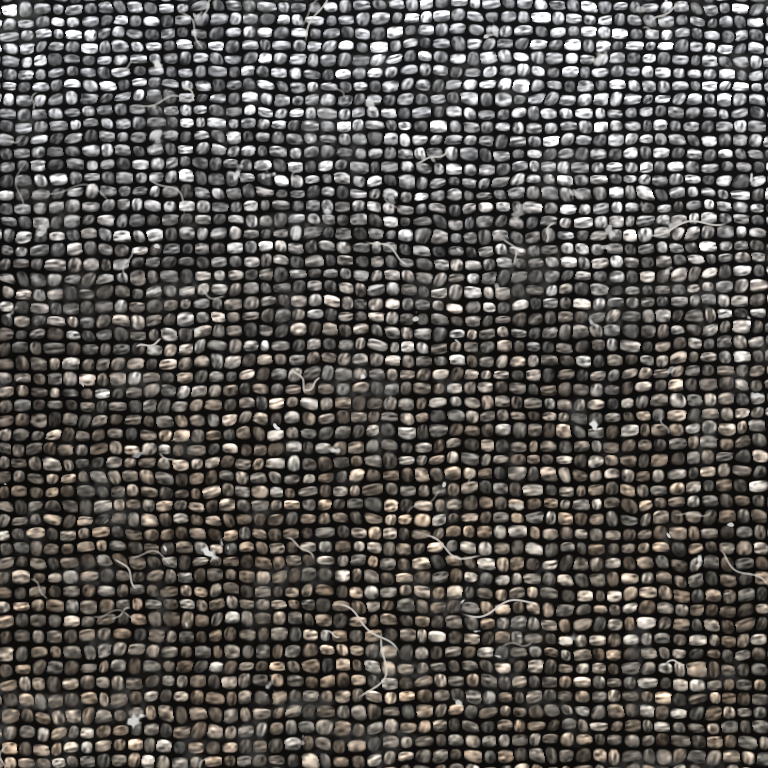
This texture is drawn by a Shadertoy shader. Its source:

```glsl
float hash(vec2 p) {
    vec3 v = fract(vec3(p.xyx) * 0.1031);
    v += dot(v, v.yzx + 33.33);
    return fract((v.x + v.y) * v.z);
}

vec2 hash2(vec2 p) {
    return vec2(hash(p), hash(p + 71.7));
}

float noise(vec2 p) {
    vec2 i = floor(p), f = fract(p);
    f = f * f * (3.0 - 2.0 * f);
    return mix(mix(hash(i), hash(i + vec2(1, 0)), f.x),
               mix(hash(i + vec2(0, 1)), hash(i + vec2(1, 1)), f.x), f.y);
}

vec2 rotate(vec2 p, float angle) {
    float c = cos(angle), s = sin(angle);
    return vec2(c * p.x + s * p.y, c * p.y - s * p.x);
}

// Plain weave: wide weft beads alternate with narrow warp beads
vec3 weave(vec2 p) {
    vec2 bent = p + 0.012 * (vec2(noise(p * 5.0), noise(p * 5.0 + 40.0)) - 0.5);
    vec2 grid = vec2(bent.x * 48.0, bent.y * (49.0 + 5.0 * bent.y));
    grid += 0.4 * (vec2(noise(grid * 0.7 + 11.0), noise(grid * 0.7 + 57.0)) - 0.5);
    vec2 id = floor(grid), q = fract(grid) - 0.5;
    bool weft = mod(id.x + id.y, 2.0) > 0.5;
    float seed = hash(id + 5.0);

    // Rounded bead, lit from above
    vec2 size = weft ? vec2(0.61, 0.45) : vec2(0.44, 0.50);
    vec2 e = abs(q / (size * (0.9 + 0.2 * hash(id + 19.0))));
    float height = clamp(1.0 - pow(e.x, 2.6) - pow(e.y, 2.6), 0.0, 1.0);
    float body = smoothstep(0.0, 0.75, height) * (0.92 + 0.85 * q.y);

    // Twisted fibres along each yarn
    vec2 along = weft ? grid : grid.yx;
    float streak = noise(vec2(along.x * 2.0 + along.y, along.y * 5.5 - along.x * 1.2) + seed * 50.0);
    float grain = noise(grid * 4.5 + 30.0);
    float tone = (weft ? 0.42 : 0.27) + 0.42 * seed * seed;
    float value = 0.055 + body * tone * (0.2 + 1.15 * streak + 0.55 * grain);

    // Brown yarns below, cooler sheen toward the top
    vec3 warm = mix(vec3(1.03, 1.0, 0.95), vec3(1.12, 0.98, 0.84), hash(id + 83.0));
    vec3 tint = mix(warm, vec3(0.99, 1.0, 1.02), smoothstep(0.25, 0.95, p.y));
    float light = 0.86 + 0.5 * smoothstep(0.45, 1.0, p.y) + 0.3 * (noise(p * 4.0 + 8.0) - 0.5);
    return value * light * tint;
}

// Small ragged tufts of lint
float tufts(vec2 p) {
    float cover = 0.0, ragged = noise(p * 190.0) - 0.5;
    for (int i = 0; i < 75; i++) {
        vec2 key = vec2(float(i), 3.0);
        vec2 d = rotate(p - hash2(key), 3.0 * hash(key + 13.0));
        float radius = mix(0.004, 0.014, pow(hash(key + 29.0), 2.0));
        float dist = length(d * vec2(1.0, 1.9)) / radius + 1.3 * ragged;
        cover = max(cover, smoothstep(1.1, 0.2, dist) * (0.5 + 0.5 * hash(key + 47.0)));
    }
    return cover;
}

// Loose curved hairs, tapered at both ends
float hairs(vec2 p, float pixel) {
    float cover = 0.0;
    for (int i = 0; i < 48; i++) {
        vec2 key = vec2(float(i), 211.0);
        vec2 d = rotate(p - hash2(key), 6.28 * hash(key + 17.0));
        float reach = mix(0.012, 0.06, pow(hash(key + 31.0), 2.5));
        float t = d.x / reach;
        float bend = (hash(key + 53.0) - 0.5) * 0.7;
        float wave = 0.12 * sin(t * 4.0 + float(i));
        float slope = 2.0 * bend * t + 0.48 * cos(t * 4.0 + float(i));
        float dist = abs(d.y - reach * (bend * t * t + wave)) / sqrt(1.0 + slope * slope);
        float line = 1.0 - smoothstep(0.0004, 0.0012 + pixel, dist);
        float ends = 1.0 - smoothstep(0.7, 1.0, abs(t));
        cover = max(cover, line * ends * (0.35 + 0.55 * hash(key + 67.0)));
    }
    return cover;
}

void mainImage(out vec4 fragColor, in vec2 fragCoord) {
    vec2 p = fragCoord / iResolution.xy;
    float pixel = 1.0 / iResolution.y;
    vec3 color = weave(p);

    // Faint fuzz blurring patches of the cloth
    float fuzz = smoothstep(0.6, 0.9, noise(p * 24.0)) * noise(p * 150.0 + 9.0);
    color = mix(color, vec3(0.46, 0.46, 0.45), 0.45 * fuzz);

    color = mix(color, vec3(0.90, 0.90, 0.89), tufts(p));
    color = mix(color, vec3(0.84, 0.82, 0.79), hairs(p, pixel));
    fragColor = vec4(clamp(color, 0.0, 1.0), 1.0);
}
```
